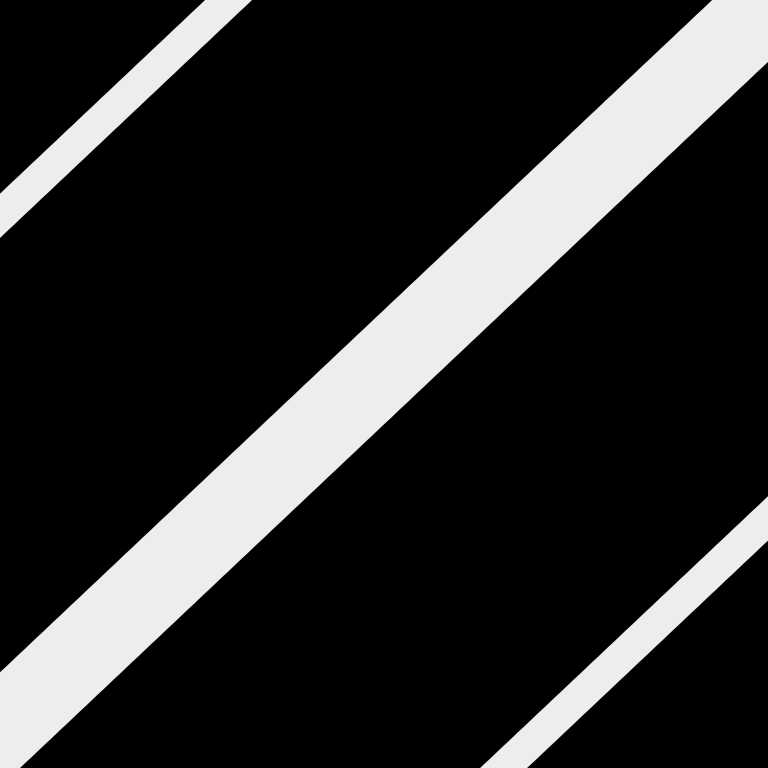
Write a Shadertoy shader that draws this pattern.

```glsl
const vec3 BACKGROUND = vec3(0.0);
const vec3 STRIPE = vec3(0.93);

const float SLOPE = 0.944;        // rise over run of the diagonals
const float PERIOD = 0.973;       // distance from one wide band to the next
const float SHIFT = 0.016;        // offset of the wide band from the centre
const float WIDE_WIDTH = 0.1085;
const float THIN_WIDTH = 0.0420;

// Signed distance to the nearest of many parallel bands
float repeatedBand(float across, float period, float width) {
    float local = (fract(across / period + 0.5) - 0.5) * period;
    return abs(local) - 0.5 * width;
}

// Coverage of a shape, softened over one pixel
float coverage(float dist, float pixel) {
    return clamp(0.5 - dist / pixel, 0.0, 1.0);
}

void mainImage(out vec4 fragColor, in vec2 fragCoord) {
    float pixel = 1.0 / min(iResolution.x, iResolution.y);
    vec2 p = (fragCoord - 0.5 * iResolution.xy) * pixel;

    // Distance measured at right angles to the stripes
    vec2 normal = normalize(vec2(SLOPE, -1.0));
    float across = dot(p, normal) + SHIFT;

    // Wide bands with a thin band halfway between them
    float wide = repeatedBand(across, PERIOD, WIDE_WIDTH);
    float thin = repeatedBand(across + 0.5 * PERIOD, PERIOD, THIN_WIDTH);
    float stripes = coverage(min(wide, thin), pixel);

    fragColor = vec4(mix(BACKGROUND, STRIPE, stripes), 1.0);
}
```
